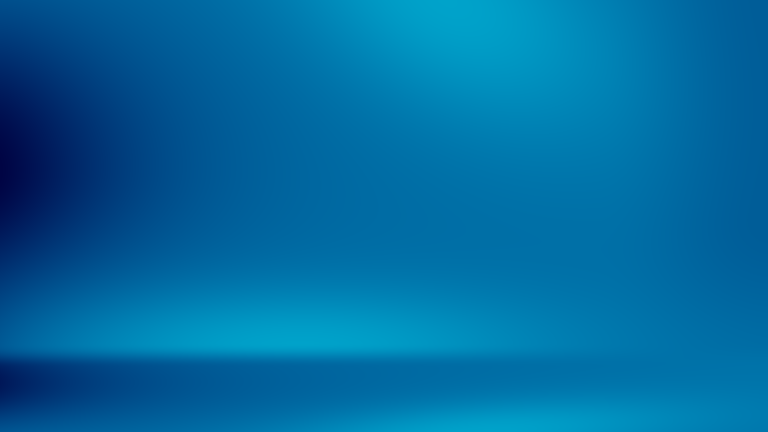
Write a Shadertoy shader that draws this background.

```glsl
// A soft blue studio: a lit wall above a glossy floor, with a dark left side.
// Broad bell-shaped lights and shadows sum to one brightness per surface,
// the surfaces blend at the horizon, and a curve turns brightness into blue.

// Smooth falloff around zero; d is the distance in units of its spread.
float bell(float d) {
    return exp(-d * d);
}

float wallLight(vec2 p) {
    float light = 0.43;

    // Upper glow, leaning right as it descends
    float glowX = 0.58 + 0.35 * (1.0 - p.y);
    light += 0.21 * bell((p.x - glowX) / 0.2) * bell((1.0 - p.y) / 0.3);

    // Glow rising from the horizon
    light += 0.21 * bell((p.x - 0.38) / 0.33) * bell((p.y - 0.2) / 0.13);

    // Deep shadow on the left, longer upward than downward
    float rise = p.y - 0.62;
    float spread = mix(0.28, 0.36, smoothstep(-0.1, 0.1, rise));
    light -= 0.37 * exp(-pow(p.x / 0.21, 1.4)) * bell(rise / spread);

    // Dim side edges
    light -= 0.12 * (1.0 - p.y) * exp(-p.x / 0.08);
    light -= 0.07 * smoothstep(0.78, 1.0, p.x) * smoothstep(0.1, 0.5, p.y);
    return light;
}

float floorLight(vec2 p) {
    float light = 0.42 + 0.03 * p.x;

    // Shadow band below the horizon, fading to the right
    light -= 0.33 * exp(-p.x / 0.2) * bell((p.y - 0.115) / 0.1);

    // Slanted reflection along the bottom
    float glowX = 0.62 + 1.5 * p.y;
    light += 0.2 * bell((p.x - glowX) / 0.25) * bell(p.y / 0.075);
    return light;
}

// Deep navy through cyan blue
vec3 blueTone(float light) {
    return vec3(0.0, light, 0.25 + 1.08 * light - 0.36 * light * light);
}

void mainImage(out vec4 fragColor, in vec2 fragCoord) {
    vec2 p = fragCoord / iResolution.xy;
    float horizon = smoothstep(0.15, 0.205, p.y);
    float light = mix(floorLight(p), wallLight(p), horizon);
    fragColor = vec4(blueTone(clamp(light, 0.0, 1.0)), 1.0);
}
```
